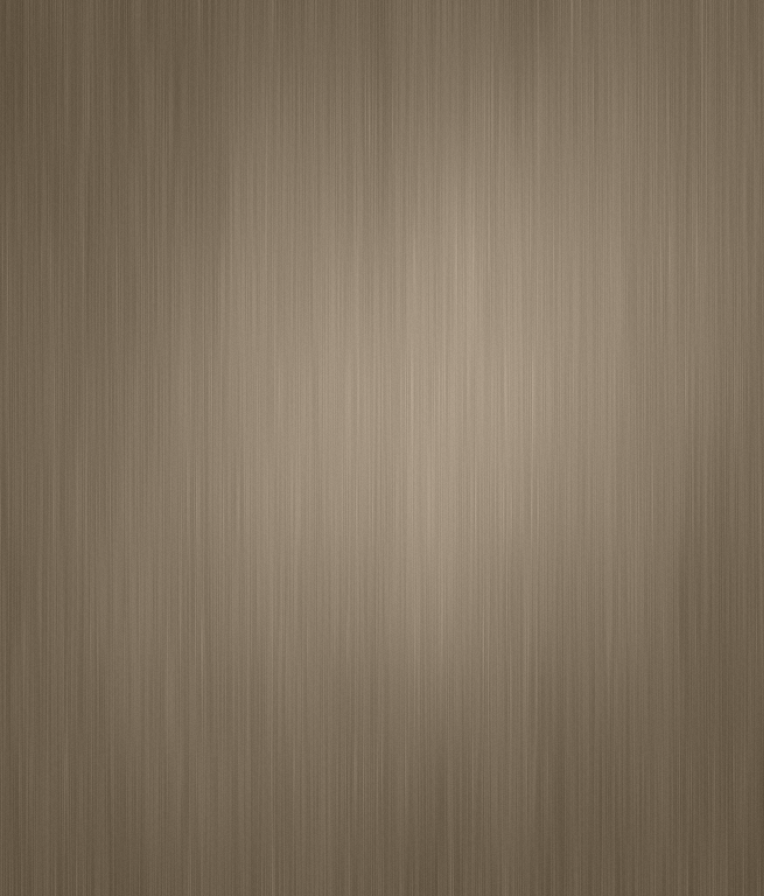
A Shadertoy shader for this texture:

```glsl
// Brushed bronze metal with a soft, slightly tilted glow right of centre.
// Value noise stretched along y gives faint bands and crisp hairlines;
// broad strokes also shift the glow so that its rim breaks into streaks.

float hash(vec2 p) {
    return fract(sin(dot(p, vec2(12.9898, 78.233))) * 43758.5453);
}

float valueNoise(vec2 p) {
    vec2 cell = floor(p);
    vec2 f = fract(p);
    f = f * f * (3.0 - 2.0 * f);
    float low = mix(hash(cell), hash(cell + vec2(1.0, 0.0)), f.x);
    float high = mix(hash(cell + vec2(0.0, 1.0)), hash(cell + 1.0), f.x);
    return mix(low, high, f.y) - 0.5;
}

// Faint vertical bands, weaker as they narrow
float bands(vec2 p) {
    float sum = 0.0;
    float width = 14.0;
    float weight = 0.020;
    for (int i = 0; i < 4; i++) {
        float seed = float(i) * 17.3;
        sum += weight * valueNoise(p * vec2(width, 3.0 + float(i)) + seed);
        width *= 2.3;
        weight *= 0.78;
    }
    return sum;
}

// Thin scratches of even strength, with a few bright ones among them
float hairlines(vec2 p) {
    float x = p.x * 768.0 - 0.5;
    float fine = valueNoise(vec2(x, p.y * 9.0 + 5.0));
    float rare = valueNoise(vec2(x + 700.0, p.y * 7.0)) + 0.5;
    return 0.050 * fine + 0.050 * (pow(rare, 8.0) - 0.08);
}

void mainImage(out vec4 fragColor, in vec2 fragCoord) {
    vec2 p = fragCoord / iResolution.y;
    float aspect = iResolution.x / iResolution.y;

    // Tilted glow, its rim pulled into vertical streaks
    vec2 q = p - vec2(0.565 * aspect, 0.565);
    q.y -= 0.22 * q.x;
    q.y += 0.07 * valueNoise(p * vec2(14.0, 2.5) + 41.0);
    float glow = exp(-dot(q, q) / 0.15);

    // Light level: glow, brushing and fine grain
    float level = 0.386 + 0.268 * glow + bands(p) + hairlines(p);
    level += 0.026 * valueNoise(p * 768.0 - 0.5 + 90.0);

    // Warm bronze in shade, greyer where it is lit
    vec3 color = mix(vec3(0.39, 0.338, 0.268), vec3(0.63, 0.57, 0.495),
                     (level - 0.39) / 0.24);
    fragColor = vec4(clamp(color, 0.0, 1.0), 1.0);
}
```
